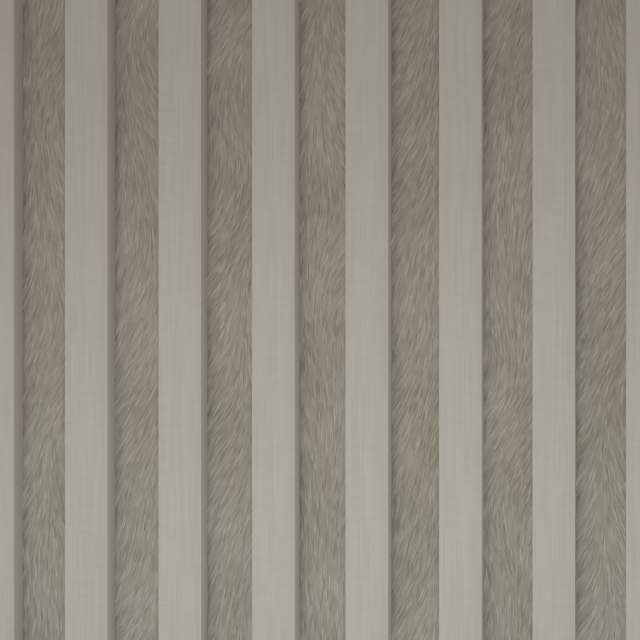
Reproduce this pattern procedurally as a Shadertoy shader.

```glsl
float hash(vec2 p) {
    vec3 q = fract(vec3(p.xyx) * 0.1031);
    q += dot(q, q.yzx + 33.33);
    return fract((q.x + q.y) * q.z);
}

float noise(vec2 p) {
    vec2 i = floor(p), f = fract(p);
    f = f * f * (3.0 - 2.0 * f);
    return mix(mix(hash(i), hash(i + vec2(1, 0)), f.x),
               mix(hash(i + vec2(0, 1)), hash(i + vec2(1, 1)), f.x), f.y);
}

float edge(float at, float x, float aa) {
    return smoothstep(at - aa, at + aa, x);
}

// Lean of the hairs: positive leans right going up
float hairAngle(vec2 p, float seed, float across) {
    float swirl = noise(p * vec2(14.0, 6.0) + seed * 17.3 + 40.0) - 0.5;
    return clamp(0.38 * (1.0 - across) + 1.1 * swirl, -0.55, 0.55);
}

// Coverage of one tapered hair; p is relative to its centre
float hair(vec2 p, float angle, float halfLength, float width, float px) {
    vec2 dir = vec2(sin(angle), cos(angle));
    float along = dot(p, dir) / halfLength;
    float side = abs(p.x * dir.y - p.y * dir.x + 0.0012 * along * along);
    float taper = 1.0 - smoothstep(0.3, 1.0, abs(along));
    return taper * (1.0 - smoothstep(width - 0.5 * px, width + 0.7 * px, side));
}

// Layered scattered hairs, giving a signed tone
float fur(vec2 p, float seed, float left, float width, float px) {
    vec2 cell = vec2(0.010, 0.026);
    float tone = 0.5 * (noise(p * vec2(260.0, 70.0)) - 0.5);
    for (int layer = 0; layer < 6; layer++) {
        vec2 shift = vec2(0.37, 0.61) * float(layer) + 20.0;
        vec2 base = floor(p / cell + shift);
        for (int j = -1; j <= 1; j++)
        for (int i = -1; i <= 1; i++) {
            vec2 id = base + vec2(i, j);
            vec2 key = id + vec2(float(layer) * 131.0, seed * 57.0 + 100.0);
            vec2 jitter = vec2(hash(key), hash(key + 71.7));
            vec2 centre = (id - shift + jitter) * cell;
            float across = clamp((centre.x - left) / width, 0.0, 1.0);
            float angle = hairAngle(centre, seed, across);
            float len = mix(0.009, 0.017, hash(key + 23.1));
            float cover = hair(p - centre, angle, len, 0.0009, px);
            tone = mix(tone, 2.0 * hash(key + 47.9) - 1.0, 0.8 * cover);
        }
    }
    return tone;
}

// Fine woven grain of the smooth bands
float weave(vec2 p) {
    float warp = noise(p * vec2(300.0, 14.0)) - 0.5;
    float weft = noise(p * vec2(70.0, 320.0)) - 0.5;
    return 0.020 * warp + 0.012 * weft;
}

// Lighter and cooler towards the bottom, slightly dim at the borders
vec3 lighting(vec2 p) {
    float height = smoothstep(0.0, 1.0, p.y);
    vec2 c = p - vec2(0.52, 0.42);
    vec3 tint = mix(vec3(1.055, 1.06, 1.065), vec3(0.955, 0.94, 0.93), height);
    return tint * (1.015 - 0.13 * dot(c, c));
}

void mainImage(out vec4 fragColor, in vec2 fragCoord) {
    const float period = 0.1461, firstBand = 0.1016, bandShare = 0.455;
    const vec3 bandColor = vec3(0.650, 0.632, 0.590);
    const vec3 flankColor = vec3(0.525, 0.495, 0.455);
    const vec3 furColor = vec3(0.538, 0.514, 0.464);
    float px = 1.0 / iResolution.y;
    vec2 p = fragCoord * px;

    // Stripe layout: band, narrowing shaded flank, fur
    float column = (p.x - firstBand) / period;
    float id = floor(column), x = fract(column);
    float aa = 0.75 * px / period;
    float flankShare = mix(0.092, 0.008, clamp((id + 1.0) / 6.0, 0.0, 1.0));
    float furStart = bandShare + flankShare;
    float furLeft = firstBand + (id + furStart) * period;
    float furWidth = (1.0 - furStart) * period;
    float across = clamp((p.x - furLeft) / furWidth, 0.0, 1.0);

    // Smooth band and flank
    vec3 band = bandColor + weave(p) - 0.012 * smoothstep(0.3, 0.455, x);
    float flankDepth = clamp((x - bandShare) / flankShare, 0.0, 1.0);
    vec3 flank = flankColor * (1.04 - 0.12 * flankDepth) + 0.5 * weave(p);

    // Fur with mottling and a ragged shadow at its left
    float tone = fur(p, id + 3.0, furLeft, furWidth, px);
    float mottle = noise(p * vec2(22.0, 13.0) + id * 9.0 + 30.0) - 0.5;
    float ragged = noise(vec2(p.x * 170.0 - p.y * 50.0, p.y * 45.0 + id * 31.0 + 300.0));
    float shadow = exp(-across * 9.0) * (0.35 + 0.9 * ragged);
    vec3 pelt = furColor + 0.075 * tone + 0.035 * mottle;
    pelt *= 1.0 - 0.27 * shadow;
    pelt *= 1.0 - 0.05 * smoothstep(0.9, 1.0, across);

    // Join the parts, softening the wrap from fur back to band
    vec3 color = mix(band, flank, edge(bandShare, x, aa));
    float furEdge = furStart + 0.016 * (ragged - 0.5);
    color = mix(color, pelt, edge(furEdge, x, aa));
    color = mix(color, bandColor, 0.5 * smoothstep(1.0 - aa, 1.0, x));
    color = mix(color, furColor, 0.5 * (1.0 - smoothstep(0.0, aa, x)));

    fragColor = vec4(color * lighting(p), 1.0);
}
```
